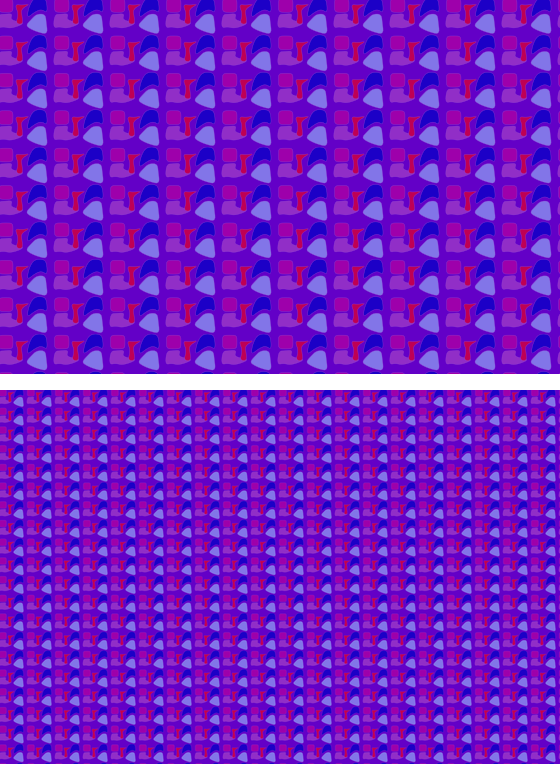
Top: one tile. Bottom: repeated 2 by 2.
Write a WebGL 1 fragment shader that draws this pattern.

```glsl
precision highp float;
// Ten by ten grid of five soft cut-out blobs on violet, each with a hairline rim.
uniform vec2 u_resolution;

const vec2 CELL = vec2(115.2, 76.8); // size of one repeat in drawing units

// Fold one edge into the squared distance (x) and the inside sign (y).
void addEdge(vec2 p, vec2 a, vec2 b, inout vec2 field) {
  vec2 e = b - a;
  vec2 w = p - a;
  vec2 gap = w - e * clamp(dot(w, e) / max(dot(e, e), 1e-6), 0.0, 1.0);
  field.x = min(field.x, dot(gap, gap));
  if ((a.y > p.y) != (b.y > p.y) && w.x < e.x * w.y / e.y) field.y = -field.y;
}

// Signed distance to a closed quadratic spline with eight control points.
float blob(vec2 p, vec2 a, vec2 b, vec2 c, vec2 d, vec2 e, vec2 f, vec2 g, vec2 h) {
  vec2 k[10];
  k[0] = a; k[1] = b; k[2] = c; k[3] = d; k[4] = e;
  k[5] = f; k[6] = g; k[7] = h; k[8] = a; k[9] = b;
  vec2 field = vec2(1e6, 1.0);
  vec2 last = 0.5 * (a + b);
  for (int i = 0; i < 8; i++) {
    vec2 start = 0.5 * (k[i] + k[i + 1]);
    vec2 end = 0.5 * (k[i + 1] + k[i + 2]);
    for (int j = 1; j <= 5; j++) {
      float t = float(j) / 5.0;
      vec2 next = mix(mix(start, k[i + 1], t), mix(k[i + 1], end, t), t);
      addEdge(p, last, next, field);
      last = next;
    }
  }
  return field.y * sqrt(field.x);
}

float coverage(float d, float pixel) {
  return clamp(0.5 - d / pixel, 0.0, 1.0);
}

// Fill a blob and lay a thin translucent rim along its edge.
vec3 paint(vec3 under, vec3 fill, float d, float pixel) {
  vec3 color = mix(under, fill, coverage(d, pixel));
  float rim = coverage(d - 0.5, pixel) - coverage(d + 0.5, pixel);
  return mix(color, vec3(0.58, 0.30, 0.82), 0.6 * rim);
}

void main() {
  vec2 uv = gl_FragCoord.xy / u_resolution;
  uv.y = 1.0 - uv.y;
  vec2 p = fract(uv * 10.0 + vec2(0.102, 0.081)) * CELL;
  float pixel = 10.0 * CELL.y / u_resolution.y;

  vec3 color = vec3(0.39, 0.0, 0.78);

  // Rounded magenta square
  color = paint(color, vec3(0.62, 0.0, 0.67), blob(p,
    vec2(9.0, 3.5), vec2(23.5, 3.2), vec2(38.0, 3.5), vec2(38.5, 17.0),
    vec2(38.0, 31.0), vec2(23.5, 31.5), vec2(9.0, 31.0), vec2(8.7, 17.0)), pixel);

  // Purple slipper with a pointed toe
  color = paint(color, vec3(0.57, 0.18, 0.78), blob(p,
    vec2(9.0, 36.0), vec2(21.0, 35.5), vec2(38.0, 34.0), vec2(32.0, 48.0),
    vec2(66.0, 53.0), vec2(35.0, 65.0), vec2(19.0, 61.0), vec2(6.0, 64.0)), pixel);

  // Crimson hooked post
  color = paint(color, vec3(0.75, 0.0, 0.33), blob(p,
    vec2(42.0, 15.0), vec2(57.0, 17.0), vec2(74.0, 14.0), vec2(55.0, 25.0),
    vec2(57.0, 39.0), vec2(59.0, 56.0), vec2(44.0, 55.0), vec2(50.0, 35.0)), pixel);

  // Deep blue sail
  color = paint(color, vec3(0.11, 0.0, 0.78), blob(p,
    vec2(67.0, 44.0), vec2(71.0, 20.0), vec2(82.0, 1.0), vec2(103.0, 1.0),
    vec2(108.0, 11.0), vec2(109.0, 33.0), vec2(97.0, 25.0), vec2(83.0, 31.0)), pixel);

  // Pale blue pebble
  color = paint(color, vec3(0.51, 0.46, 0.91), blob(p,
    vec2(65.0, 58.0), vec2(76.0, 46.0), vec2(87.0, 35.0), vec2(105.0, 35.0),
    vec2(107.0, 52.0), vec2(110.0, 77.0), vec2(89.0, 72.0), vec2(73.0, 65.0)), pixel);

  gl_FragColor = vec4(color, 1.0);
}
```
